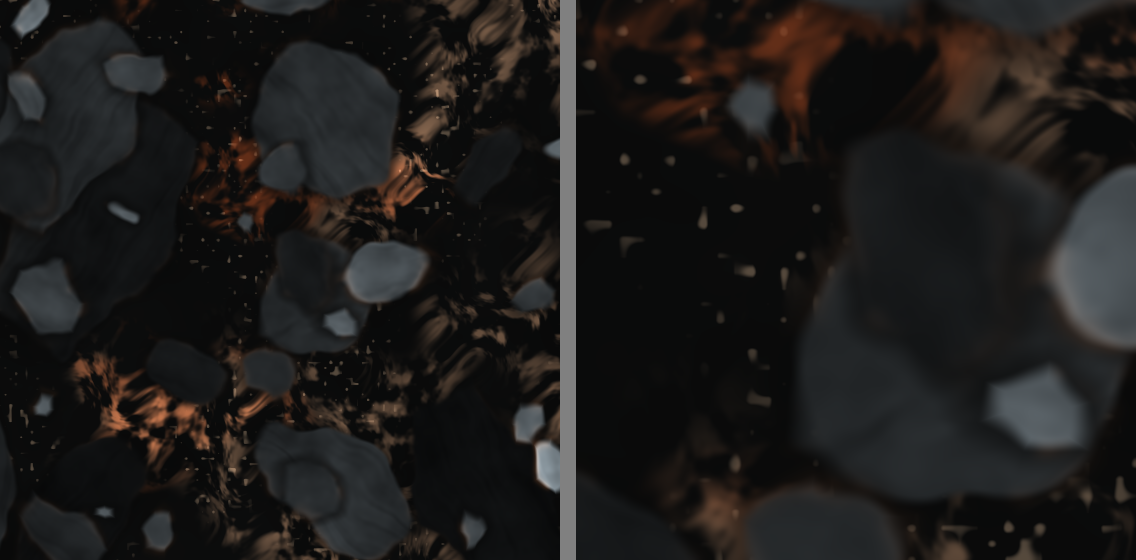
Left: the whole. Right: its middle third, enlarged.
Give the GLSL for this texture, as a Shadertoy shader.

```glsl
// Thin section of rock under crossed polarisers: dim slate grains and a few
// bright crystals lie in black ground and gritty brown matrix. Grains are
// jittered cells with warped outlines; matrix and mottling are value noise.

const vec3 GROUND = vec3(0.040, 0.042, 0.042);
const vec3 SLATE  = vec3(0.87, 0.95, 1.00);   // tint of the grains
const vec3 BROWN  = vec3(0.37, 0.275, 0.205);
const vec3 RUST   = vec3(0.38, 0.15, 0.055);
const vec3 GLINT  = vec3(0.42, 0.35, 0.28);
const vec3 FRINGE = vec3(0.30, 0.17, 0.09);   // warm rim of bright crystals

const float EDGE = 0.006;          // half width of a grain edge
const float WARP = 0.055;          // unevenness of the outlines
const float GRIT_SCALE = 40.0;
const float MATRIX_SCALE = 3.6;
const float MATRIX_SLOPE = 0.30;   // matrix gathers toward the lower right

vec3 hash3(vec2 p) {
    vec3 q = fract(vec3(p.xyx) * vec3(0.1031, 0.1030, 0.0973));
    q += dot(q, q.yxz + 33.33);
    return fract((q.xxy + q.yzz) * q.zyx);
}

float noise(vec2 p) {
    vec2 i = floor(p), f = fract(p);
    f = f * f * (3.0 - 2.0 * f);
    float low  = mix(hash3(i).x, hash3(i + vec2(1, 0)).x, f.x);
    float high = mix(hash3(i + vec2(0, 1)).x, hash3(i + vec2(1, 1)).x, f.x);
    return mix(low, high, f.y);
}

float fbm(vec2 p) {
    float sum = 0.0, gain = 0.5;
    for (int i = 0; i < 3; i++) {
        sum += gain * noise(p);
        p = mat2(1.6, 1.2, -1.2, 1.6) * p + 17.3;
        gain *= 0.5;
    }
    return sum / 0.875;
}

// Brown grit, rust stains and scattered glints over the dark ground
vec3 matrixColor(vec2 p, vec2 uv) {
    float bias = MATRIX_SLOPE * (uv.x - uv.y);
    float region = smoothstep(0.47, 0.66, fbm(p * MATRIX_SCALE + 4.0) + bias);
    float stain = smoothstep(0.60, 0.74, fbm(p * vec2(4.0, 6.0) + 31.0));
    float grit = smoothstep(0.42, 0.78, fbm(p * GRIT_SCALE + 3.0 * noise(p * 14.0)));
    float clumps = 0.45 + 0.9 * noise(p * 16.0 + 8.0);
    float glint = smoothstep(0.80, 0.98, noise(p * 105.0))
                * smoothstep(0.48, 0.68, fbm(p * 5.0 + 60.0));

    vec3 col = GROUND * (0.75 + 0.5 * fbm(p * 7.0));
    col += BROWN * grit * clumps * region;
    col += RUST * grit * stain * 0.9;
    return col + GLINT * glint * 0.7;
}

// Paints one layer of grains; radii and tones are lower and upper limits
vec3 addGrains(vec3 col, vec2 p, float cell, float density,
               vec2 radii, vec2 tones, float seed) {
    vec2 wobble = vec2(fbm(p * 11.0 + seed), fbm(p * 11.0 + seed + 40.0)) - 0.5;
    vec2 q = p + wobble * WARP;
    vec2 home = floor(q / cell);
    float mottle = fbm(p * 22.0 + seed);

    for (int j = -1; j <= 1; j++)
    for (int i = -1; i <= 1; i++) {
        vec2 id = home + vec2(i, j);
        vec3 place = hash3(id + seed);
        vec3 form = hash3(id + seed + 57.0);
        if (place.z > density) continue;

        // Rounded to angular outline in the turned frame of the grain
        float angle = 6.2832 * fract(form.x * 7.0 + form.y * 5.0);
        float c = cos(angle), s = sin(angle);
        vec2 d = mat2(c, -s, s, c) * (q - (id + 0.2 + 0.6 * place.xy) * cell);
        d *= vec2(mix(0.7, 0.95, form.y), mix(1.3, 1.0, form.y));
        vec2 a = abs(d);
        float facets = max(a.x * 0.95, a.x * 0.45 + a.y * 0.9);
        float dist = mix(length(d), facets, form.z) - mix(radii.x, radii.y, form.x);

        // Clouded interior with faint cleavage streaks
        float streak = noise(vec2(d.x * 14.0, d.y * 95.0) + seed);
        float cloud = noise(d * 13.0 + 20.0 * form.xy);
        float pick = fract(form.z * 9.0 + place.x * 3.0);
        float tone = mix(tones.x, tones.y, pick * pick);
        float shade = 0.42 + 0.5 * mottle + 0.2 * streak + 0.46 * cloud;

        float halo = smoothstep(0.025, 0.0, dist);
        float rim = exp(-dist * dist / 0.00008) * smoothstep(0.4, 0.7, mottle);
        col = mix(col, GROUND * 0.8, 0.55 * halo);
        col = mix(col, SLATE * tone * shade, smoothstep(EDGE, -EDGE, dist));
        col += FRINGE * rim * tone;
    }
    return col;
}

void mainImage(out vec4 fragColor, in vec2 fragCoord) {
    vec2 uv = fragCoord / iResolution.xy;
    vec2 p = fragCoord / iResolution.y;

    vec3 col = matrixColor(p, uv);
    col = addGrains(col, p, 0.34, 0.70, vec2(0.09, 0.17), vec2(0.055, 0.19), 11.0);
    col = addGrains(col, p, 0.20, 0.36, vec2(0.025, 0.065), vec2(0.09, 0.36), 73.0);
    col = addGrains(col, p, 0.13, 0.15, vec2(0.010, 0.034), vec2(0.28, 0.80), 129.0);

    fragColor = vec4(col, 1.0);
}
```
